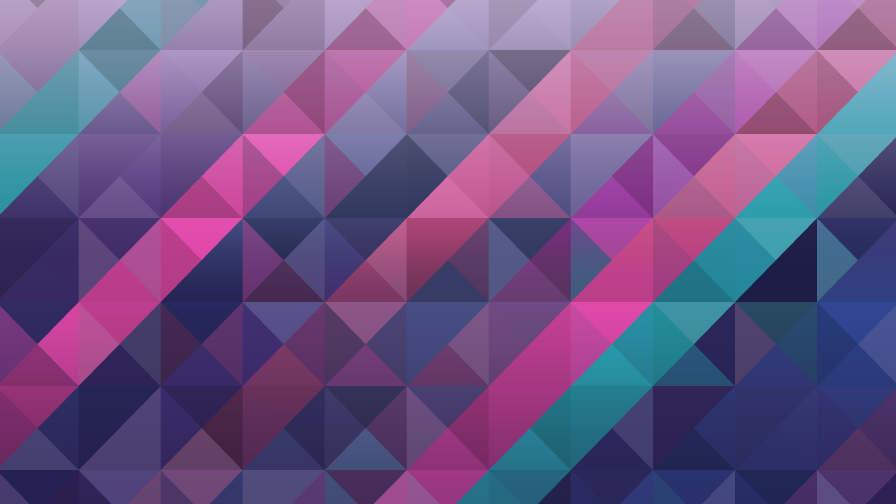
Give the GLSL for this background, as a WebGL 2 fragment shader.

```glsl
#version 300 es
precision highp float;
// Mosaic of square cells, each cut by both diagonals into four triangles.
// Rising diagonal bands set the hue; hashes and gradient noise vary each
// triangle, and a vertical grade runs from pale haze down to deep indigo.

uniform vec2 u_resolution;
out vec4 fragColor;

// Layout: cells across and down, and the offset of the grid from the top left
const vec2 CELLS = vec2(10.92, 6.0);
const vec2 GRID_OFFSET = vec2(0.043, -0.597);
const int BAND_COUNT = 18;
const int SAMPLES = 3;

// Palette
const vec3 NAVY   = vec3(0.13, 0.13, 0.32);
const vec3 SLATE  = vec3(0.24, 0.29, 0.49);
const vec3 VIOLET = vec3(0.24, 0.17, 0.42);
const vec3 MAUVE  = vec3(0.43, 0.27, 0.47);
const vec3 BLUE   = vec3(0.17, 0.25, 0.52);
const vec3 TEAL   = vec3(0.15, 0.61, 0.66);
const vec3 PINK   = vec3(0.80, 0.26, 0.60);
const vec3 CORAL  = vec3(0.82, 0.32, 0.54);
const vec3 ORCHID = vec3(0.61, 0.21, 0.63);
const vec3 ROSEWOOD = vec3(0.50, 0.23, 0.40);
const vec3 HAZE   = vec3(0.77, 0.70, 0.82);
const vec3 INDIGO = vec3(0.15, 0.10, 0.29);

// Band hues from left to right, for the upper and the lower part
const vec3 UPPER[BAND_COUNT] = vec3[BAND_COUNT](
    MAUVE, MAUVE, TEAL, VIOLET, VIOLET, PINK, SLATE, SLATE, CORAL,
    SLATE, ORCHID, CORAL, TEAL, NAVY, VIOLET, NAVY, MAUVE, VIOLET);
const vec3 LOWER[BAND_COUNT] = vec3[BAND_COUNT](
    MAUVE, VIOLET, TEAL, VIOLET, VIOLET, PINK, NAVY, VIOLET, ROSEWOOD,
    SLATE, MAUVE, PINK, TEAL, NAVY, BLUE, BLUE, MAUVE, VIOLET);

float hash(vec3 p) {
    p = fract(p * vec3(0.1031, 0.1030, 0.0973));
    p += dot(p, p.yzx + 33.33);
    return fract((p.x + p.y) * p.z);
}

vec2 gradient(vec2 corner) {
    float angle = 6.2832 * hash(vec3(corner + 40.0, 7.0));
    return vec2(cos(angle), sin(angle));
}

float gradientNoise(vec2 p) {
    vec2 i = floor(p), f = fract(p);
    vec2 w = f * f * f * (f * (f * 6.0 - 15.0) + 10.0);
    vec2 e = vec2(1.0, 0.0);
    float low  = mix(dot(gradient(i), f), dot(gradient(i + e), f - e), w.x);
    float high = mix(dot(gradient(i + e.yx), f - e.yx),
                     dot(gradient(i + e.xx), f - e.xx), w.x);
    return mix(low, high, w.y);
}

vec3 bandColor(float band, float height) {
    int i = clamp(int(band) + 1, 0, BAND_COUNT - 1);
    return mix(LOWER[i], UPPER[i], smoothstep(0.36, 0.62, height));
}

float vividness(vec3 c) {
    float range = max(c.r, max(c.g, c.b)) - min(c.r, min(c.g, c.b));
    return smoothstep(0.26, 0.45, range);
}

// Pale haze above, indigo shadow below
vec3 grade(vec3 c, float height, float vivid) {
    float haze = smoothstep(0.48, 1.08, height) * mix(0.82, 0.66, vivid);
    float shadow = 1.0 - smoothstep(0.0, 0.42, height);
    c = mix(c, INDIGO, shadow * mix(0.42, 0.34, vivid));
    return mix(c, HAZE, haze);
}

vec3 mosaic(vec2 uv) {
    vec2 grid = vec2(uv.x, 1.0 - uv.y) * CELLS + GRID_OFFSET;
    vec2 cell = floor(grid), f = fract(grid);

    // Which side of each diagonal: two bits name the triangle
    float lowerHalf = step(1.0, f.x + f.y);
    float rightSide = step(f.y, f.x);
    float band = cell.x + cell.y + lowerHalf;
    vec3 halfId = vec3(cell + 11.0, lowerHalf * 2.0 + 3.0);
    vec3 triangleId = halfId + vec3(0.0, 0.0, rightSide + 20.0);

    vec3 color = bandColor(band, uv.y);
    float vivid = vividness(color);

    // Quiet bands drift between blue and plum, and borrow other hues
    float drift = gradientNoise(cell * 0.43 + 3.7);
    vec3 driftHue = drift > 0.0 ? SLATE : MAUVE;
    color = mix(color, driftHue, (1.0 - vivid) * min(abs(drift) * 1.1, 0.45));
    float donor = band + floor(hash(triangleId + 50.0) * 5.0) - 2.0;
    float borrow = step(0.66, hash(triangleId + 90.0)) * mix(0.42, 0.16, vivid);
    color = mix(color, bandColor(donor, uv.y), borrow);
    color = grade(color, uv.y, vivid);

    // Facet shading: halves differ softly, a few quarters strongly
    float pick = hash(triangleId);
    color *= mix(0.88, 1.10, hash(halfId)) * (1.03 - 0.06 * f.y);
    color = mix(color, HAZE, step(pick, 0.22) * 0.17);
    return color * (1.0 - 0.17 * step(0.78, pick));
}

void main() {
    // Average a small grid of samples to smooth the edges
    vec3 sum = vec3(0.0);
    for (int y = 0; y < SAMPLES; y++) {
        for (int x = 0; x < SAMPLES; x++) {
            vec2 jitter = (vec2(x, y) + 0.5) / float(SAMPLES) - 0.5;
            sum += mosaic((gl_FragCoord.xy + jitter) / u_resolution);
        }
    }
    fragColor = vec4(sum / float(SAMPLES * SAMPLES), 1.0);
}
```
